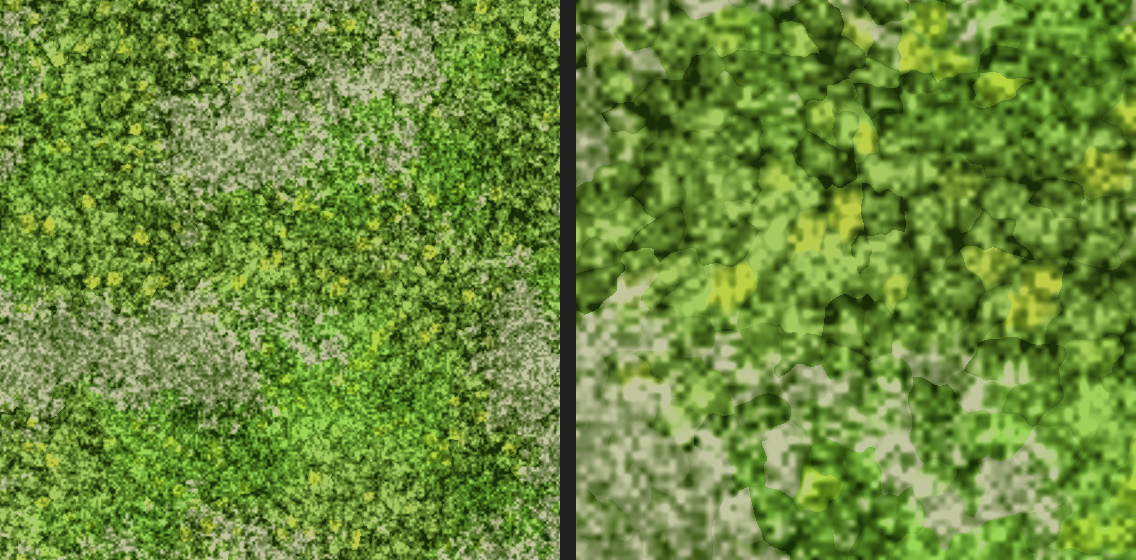
Left, the full canvas; right, a detail of the centre.
Give the GLSL for this texture, as a Shadertoy shader.

```glsl
// Mossy ground cover: small leaf rosettes, lush lawn patches and pale dry spots.

const vec3 DEEP   = vec3(0.10, 0.18, 0.03);
const vec3 SHADE  = vec3(0.26, 0.37, 0.10);
const vec3 LEAF   = vec3(0.39, 0.54, 0.18);
const vec3 LIGHT  = vec3(0.60, 0.74, 0.34);
const vec3 DRY    = vec3(0.46, 0.53, 0.32);
const vec3 PALE   = vec3(0.69, 0.72, 0.55);
const vec3 YELLOW = vec3(1.14, 1.02, 0.72);
const vec3 LUSH   = vec3(0.92, 1.06, 0.86);

float hash(vec2 p) {
    vec3 q = fract(p.xyx * 0.1031);
    q += dot(q, q.yzx + 33.33);
    return fract((q.x + q.y) * q.z);
}

float noise(vec2 p) {
    vec2 cell = floor(p), f = fract(p);
    f = f * f * (3.0 - 2.0 * f);
    float low  = mix(hash(cell), hash(cell + vec2(1, 0)), f.x);
    float high = mix(hash(cell + vec2(0, 1)), hash(cell + vec2(1, 1)), f.x);
    return mix(low, high, f.y);
}

// Layered noise, doubling in frequency.
float patches(vec2 p) {
    float sum = 0.0, weight = 0.53;
    for (int i = 0; i < 4; i++) {
        sum += weight * noise(p);
        p = mat2(1.6, 1.2, -1.2, 1.6) * p + 17.3;
        weight *= 0.5;
    }
    return sum;
}

mat2 rotation(float angle) {
    float c = cos(angle), s = sin(angle);
    return mat2(c, s, -s, c);
}

// Nearest rosette: x = distance relative to its radius, y and z = random traits.
vec3 rosette(vec2 p, float jitter) {
    vec2 cell = floor(p);
    vec3 best = vec3(9.0, 0.0, 0.0);
    for (int y = -1; y <= 1; y++)
    for (int x = -1; x <= 1; x++) {
        vec2 id = cell + vec2(x, y);
        vec2 offset = vec2(hash(id + 3.1), hash(id + 47.7)) - 0.5;
        vec2 d = p - id - 0.5 - jitter * offset;
        float radius = mix(0.45, 0.75, hash(id + 91.3));
        float petals = 1.0 + 0.13 * cos(5.0 * atan(d.y, d.x) + 6.28 * hash(id + 11.9));
        float dist = length(d) / (radius * petals);
        if (dist < best.x) best = vec3(dist, hash(id + 131.5), hash(id + 173.9));
    }
    return best;
}

// Colour ramps over a tone that is centred on zero with unit spread.
vec3 greenRamp(float tone) {
    vec3 col = mix(DEEP, SHADE, clamp((tone + 1.9) / 1.05, 0.0, 1.0));
    col = mix(col, LEAF, clamp((tone + 0.85) / 1.05, 0.0, 1.0));
    return mix(col, LIGHT, clamp((tone - 0.2) / 1.15, 0.0, 1.25));
}

vec3 dryRamp(float tone) {
    vec3 col = mix(SHADE, DRY, clamp((tone + 1.5) / 1.3, 0.0, 1.0));
    return mix(col, PALE, clamp((tone + 0.1) / 1.3, 0.0, 1.3));
}

void mainImage(out vec4 fragColor, in vec2 fragCoord) {
    vec2 uv = fragCoord / iResolution.y;

    // Broad areas
    float lush = smoothstep(0.48, 0.68, patches(uv * 4.0 + 31.0));
    float shadow = patches(uv * 7.0 + 71.0) - 0.5;
    float dryness = patches(uv * 5.5 + 113.0) + 0.05 * (uv.y - 0.5);

    // Rosettes in loose rows that slope down to the right
    vec2 warp = vec2(noise(uv * 9.0), noise(uv * 9.0 + 50.0)) - 0.5;
    vec3 plant = rosette(rotation(0.15) * uv * 44.0 + warp * 1.5 + 20.0, 0.8);

    // Fine leaf grain
    float grain = noise(uv * 225.0 + 7.0) - 0.5;
    float leaflets = noise(rotation(0.5) * uv * 112.0 + 211.0) - 0.5;

    // Dry spots: large patches broken up by plants and grain
    dryness += 0.20 * (plant.z - 0.5) + 0.16 * leaflets + 0.10 * grain;
    float dry = smoothstep(0.51, 0.68, dryness);

    // Tone
    float relief = mix(1.0, 0.45, max(lush, dry));
    float body = 0.55 - 1.5 * smoothstep(0.45, 1.25, plant.x);
    float tone = 2.7 * grain + 2.0 * leaflets + 2.2 * shadow;
    tone += relief * (body + 1.6 * (plant.y - 0.5));
    tone += 0.15 * lush + 0.25 * dry + 0.05;

    // Colour
    vec3 green = greenRamp(tone);
    float yellowing = smoothstep(0.72, 0.85, plant.y) * smoothstep(0.35, 0.6, fract(plant.z * 7.0));
    green *= mix(vec3(1.0), LUSH, lush);
    green *= mix(vec3(1.0), YELLOW, yellowing * smoothstep(1.1, 0.6, plant.x));
    vec3 col = mix(green, dryRamp(tone), dry);

    fragColor = vec4(clamp(col, 0.0, 1.0), 1.0);
}
```
